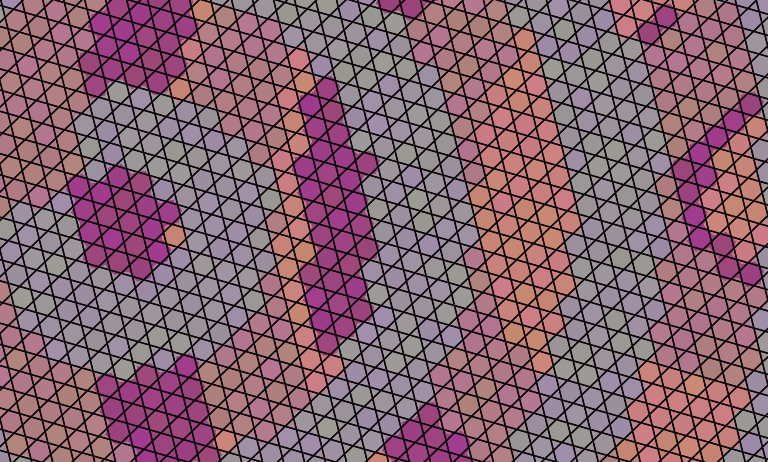
This pattern is drawn by a Shadertoy shader. Its source:

```glsl
const float HEX_SPACING = 0.0509;              // hexagon centre to centre, canvas heights
const float TILT = -0.28;
const vec2  LATTICE_ORIGIN = vec2(0.904, 0.568);
const float LINE_WIDTH = 0.0038;

const vec2  WARM_CENTRE = vec2(0.283, 0.504);  // rings that part grey from warm
const float WARM_PERIOD = 0.422;
const vec2  BULGE_CENTRE = vec2(0.054, 0.674); // swelling that joins two rings
const float BULGE_RADIUS = 0.13;
const vec2  ACCENT_CENTRE = vec2(1.685, 0.587);// rings that pick the warm colour
const float ACCENT_PERIOD = 0.435;
const float MAGENTA_PERIOD = 0.58;
const float MAGENTA_START = 0.157;

const vec3 GREY    = vec3(0.615, 0.575, 0.620);
const vec3 ROSE    = vec3(0.695, 0.485, 0.525);
const vec3 SALMON  = vec3(0.790, 0.510, 0.485);
const vec3 MAGENTA = vec3(0.620, 0.255, 0.515);
const vec3 LINE    = vec3(0.045, 0.025, 0.035);
const vec3 HUE_JITTER = vec3(0.015, -0.055, 0.085);
const float LIGHT_JITTER = 0.035;

const float TAU = 6.28319;

float hash(vec2 p) {
    return fract(sin(dot(p, vec2(127.1, 311.7))) * 43758.5453);
}

mat2 rotation(float angle) {
    float c = cos(angle), s = sin(angle);
    return mat2(c, s, -s, c);
}

// Nearest centre of a unit triangular lattice, in rows sqrt(3)/2 apart
vec2 latticeId(vec2 p) {
    vec2 cell = vec2(1.0, sqrt(3.0));
    vec2 a = floor(p / cell + 0.5);
    vec2 b = floor(p / cell) + 0.5;
    return length(p - a * cell) < length(p - b * cell) ? a : b;
}

// Distance to three families of lines enclosing hexagons and triangles
float lineDistance(vec2 p) {
    float gap = sqrt(3.0) / 2.0;
    float d = 1.0;
    for (int i = 0; i < 3; i++) {
        float angle = TAU * (0.25 + float(i) / 6.0);
        float t = dot(p, vec2(cos(angle), sin(angle))) / gap;
        d = min(d, abs(fract(t) - 0.5) * gap);
    }
    return d;
}

// Colour zones from two sets of crossing rings
vec3 zoneColour(vec2 p) {
    vec2 bulge = (p - BULGE_CENTRE) / BULGE_RADIUS;
    float warmth = cos(TAU * distance(p, WARM_CENTRE) / WARM_PERIOD)
                 + 2.0 * exp(-dot(bulge, bulge));
    if (warmth < -0.05) return GREY;

    float r = distance(p, ACCENT_CENTRE);
    if (fract(r / ACCENT_PERIOD) > 0.5) return ROSE;
    return fract((r - MAGENTA_START) / MAGENTA_PERIOD) < 0.51 ? MAGENTA : SALMON;
}

void mainImage(out vec4 fragColor, in vec2 fragCoord) {
    vec2 uv = fragCoord / iResolution.y;
    float pixel = 1.0 / iResolution.y;
    vec2 p = rotation(-TILT) * (uv - LATTICE_ORIGIN) / HEX_SPACING;

    // One flat colour per cell, taken at its centre
    vec2 id = latticeId(p);
    vec2 centre = id * vec2(1.0, sqrt(3.0)) * HEX_SPACING;
    vec3 colour = zoneColour(LATTICE_ORIGIN + rotation(TILT) * centre);
    colour += HUE_JITTER * (hash(id) - 0.5);
    colour *= 1.0 + LIGHT_JITTER * (hash(id + 17.3) - 0.5);

    // Dark lines
    float d = lineDistance(p) * HEX_SPACING - 0.5 * LINE_WIDTH;
    float ink = smoothstep(0.5 * pixel, -0.5 * pixel, d);
    fragColor = vec4(mix(colour, LINE, ink), 1.0);
}
```
